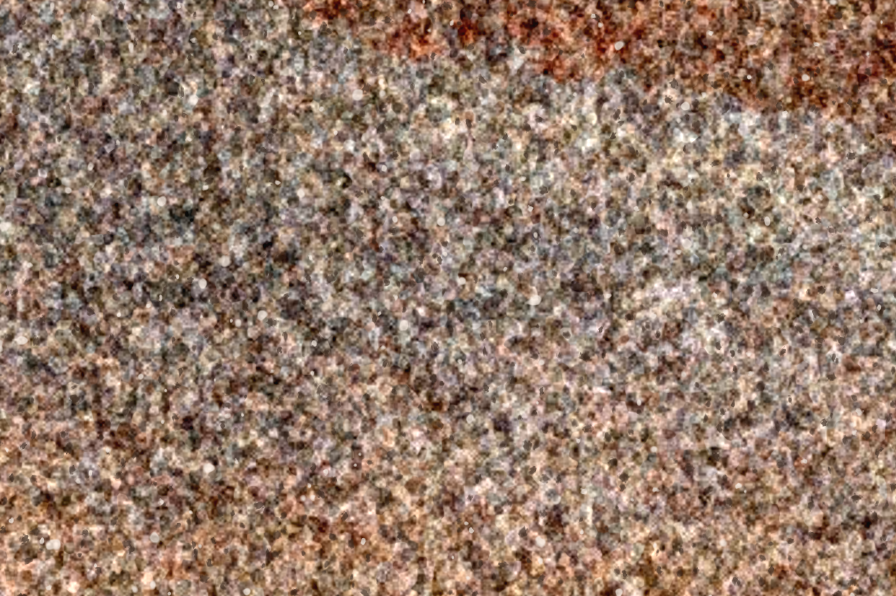
This texture is drawn by a WebGL 2 fragment shader. Its source:

```glsl
#version 300 es
precision highp float;

uniform vec2 u_resolution;
out vec4 fragColor;

float hash(vec2 p) {
    return fract(sin(dot(p, vec2(127.1, 311.7))) * 43758.5453);
}

vec3 hash3(vec2 p) {
    return vec3(hash(p), hash(p + 17.3), hash(p + 41.9));
}

float noise(vec2 p) {
    vec2 i = floor(p), f = fract(p);
    f = f * f * (3.0 - 2.0 * f);
    float low = mix(hash(i), hash(i + vec2(1, 0)), f.x);
    float high = mix(hash(i + vec2(0, 1)), hash(i + vec2(1, 1)), f.x);
    return mix(low, high, f.y);
}

float fbm(vec2 p, int octaves) {
    float sum = 0.0, total = 0.0, amp = 1.0;
    for (int i = 0; i < octaves; i++) {
        sum += amp * noise(p);
        total += amp;
        amp *= 0.55;
        p = mat2(1.6, 1.2, -1.2, 1.6) * p + 7.7;
    }
    return sum / total;
}

// Softly joined cells, each with three random values centred on zero
vec3 grains(vec2 p, float sharpness) {
    vec2 cell = floor(p);
    vec3 sum = vec3(0.0);
    float total = 0.0;
    for (int y = -1; y <= 1; y++)
    for (int x = -1; x <= 1; x++) {
        vec2 id = cell + vec2(x, y);
        vec3 rnd = hash3(id);
        vec2 d = id + 0.1 + 0.8 * rnd.xy - p;
        float weight = exp(-sharpness * dot(d, d));
        sum += weight * (hash3(id + 5.5) - 0.5);
        total += weight;
    }
    return sum / max(total, 1e-4);
}

// Scattered irregular spots; radius and softness are in cell units
float spots(vec2 p, float density, float radius, float softness) {
    vec2 cell = floor(p);
    float cover = 0.0;
    float wobble = 0.6 + 0.8 * noise(p * 7.0);
    for (int y = -1; y <= 1; y++)
    for (int x = -1; x <= 1; x++) {
        vec2 id = cell + vec2(x, y);
        vec3 rnd = hash3(id + 90.0);
        vec2 d = p - id - rnd.xy;
        d.x *= mix(0.75, 1.5, rnd.z);
        float size = radius * mix(0.6, 1.3, hash(id + 63.0)) * wobble;
        float spot = 1.0 - smoothstep(size - softness, size + softness, length(d));
        cover = max(cover, spot * step(hash(id + 29.0), density));
    }
    return cover;
}

// Broad stains and slanting bands of the stone
vec3 stoneTint(vec2 p) {
    float warp = fbm(p * 5.0, 4) - 0.5;
    float fray = fbm(p * 24.0, 3) - 0.5;
    float slope = p.y + 0.2 * p.x;

    vec3 tint = mix(vec3(0.61, 0.495, 0.425), vec3(0.56, 0.485, 0.435),
                    smoothstep(0.2, 0.55, p.y + 0.3 * warp));
    float pale = exp(-pow((slope - 0.93 + 0.12 * warp) / 0.08, 2.0));
    tint += vec3(0.06, 0.055, 0.035) * pale * smoothstep(0.2, 0.5, p.x);
    tint += 0.24 * (fbm(vec2(p.x * 2.2, slope * 5.0) + 3.1, 3) - 0.5);

    float ochre = 1.0 - smoothstep(0.06, 0.26, p.y + 0.08 * p.x + 0.5 * warp);
    tint = mix(tint, vec3(0.68, 0.51, 0.385), 0.7 * ochre);

    float above = slope - 1.06 + 0.16 * warp + 0.08 * fray;
    float rust = smoothstep(-0.02, 0.025, above);
    float fade = smoothstep(0.04, 0.22, above);
    float patches = smoothstep(0.4, 0.65, fbm(p * 11.0 + 8.0, 3));
    vec3 rustColor = mix(vec3(0.55, 0.38, 0.28), vec3(0.58, 0.29, 0.17), patches);
    rustColor = mix(rustColor, vec3(0.57, 0.43, 0.33), 0.6 * fade);
    return mix(tint, rustColor, 0.9 * rust);
}

void main() {
    vec2 p = gl_FragCoord.xy / u_resolution.y;
    vec2 q = p + 0.006 * vec2(noise(p * 50.0), noise(p * 50.0 + 20.0));

    // Mineral grains from coarse to fine
    vec3 coarse = grains(q * vec2(36.0, 32.0), 9.0);
    vec3 medium = grains(q * vec2(74.0, 64.0), 9.0);
    float fine = noise(q * vec2(135.0, 120.0)) - 0.5;
    float dust = noise(p * 230.0 + 11.0) - 0.5;
    float tone = 0.24 * coarse.x + 0.36 * medium.x + 0.44 * fine + 0.28 * dust;

    vec3 color = stoneTint(p) + tone;
    color += vec3(0.06, 0.0, -0.07) * (coarse.y + medium.y);
    color += vec3(-0.03, 0.03, 0.0) * (coarse.z + medium.z);

    // Shadowed pits
    float pits = spots(q * vec2(46.0, 40.0), 0.25, 0.22, 0.12);
    color = mix(color, vec3(0.22, 0.15, 0.11), 0.65 * pits);

    // Pale clasts and bright flecks
    float clasts = spots(q * 18.0 + 31.0, 0.12, 0.22, 0.08);
    color = mix(color, vec3(0.76, 0.67, 0.57) + 0.5 * tone, 0.5 * clasts);
    float flecks = max(spots(p * 16.0 + 50.0, 0.1, 0.11, 0.04),
                       spots(p * 34.0 + 70.0, 0.08, 0.13, 0.07));
    color = mix(color, vec3(0.92, 0.87, 0.83) + 0.2 * tone, 0.85 * flecks);

    fragColor = vec4(clamp(color, 0.04, 1.0), 1.0);
}
```
